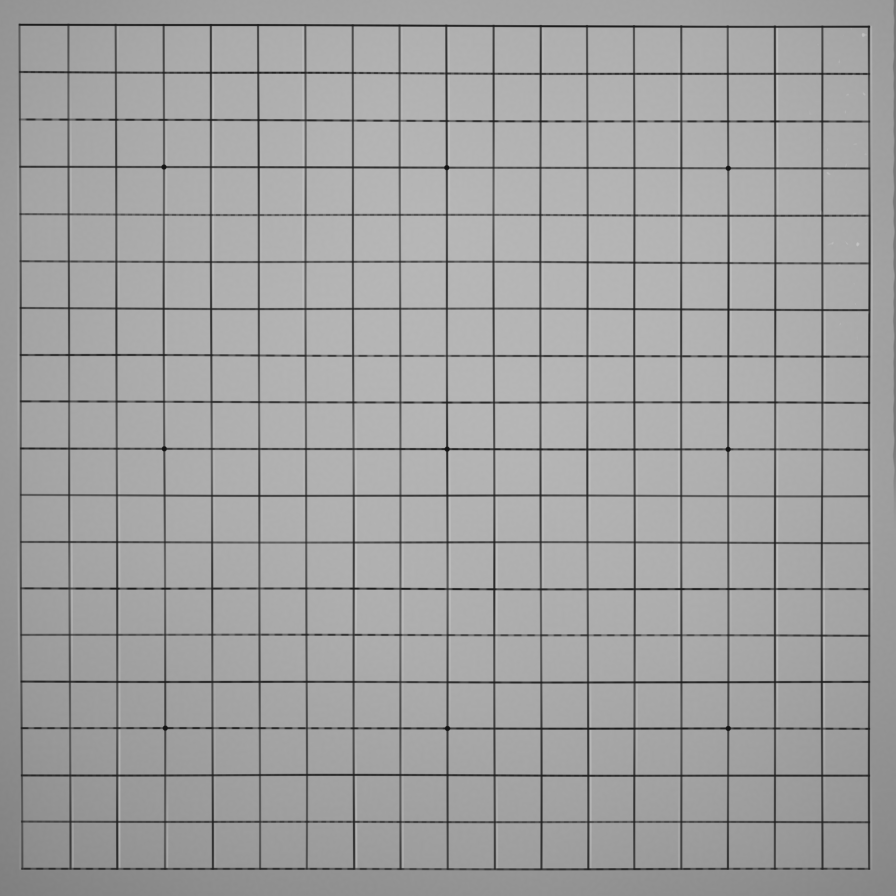
A WebGL 2 fragment shader for this pattern:

```glsl
#version 300 es
precision highp float;

uniform vec2 u_resolution;
out vec4 fragColor;

const float CELLS = 18.0;
const vec2 GRID_MIN = vec2(0.0247, 0.0305);
const vec2 GRID_MAX = vec2(0.9700, 0.9726);
const float SKEW = 0.0026;
const float COLUMN_BOW = 0.019;
const float ROW_BOW = 0.017;
const float LINE_HALF_WIDTH = 0.00112;
const float LINE_SOFTNESS = 0.0009;
const float LINE_WOBBLE = 0.0012;
const float DOT_RADIUS = 0.0028;
const float DOT_SPACING = 6.0;
const float DOT_FIRST = 3.0;
const vec2 LIGHT_CENTER = vec2(0.55, 0.66);
const float LIGHT_FALLOFF = 0.25;
const float BORDER_SHADE = 0.032;
const vec3 SURFACE = vec3(0.713);
const vec3 INK = vec3(0.11);
const vec3 GLINT = vec3(0.80);
const float TAU = 6.2831853;

float hash(vec2 p) {
  return fract(sin(dot(p, vec2(127.1, 311.7))) * 43758.545);
}

float cornerSlope(vec2 corner, vec2 offset) {
  float angle = TAU * hash(corner);
  return dot(vec2(cos(angle), sin(angle)), offset);
}

float gradientNoise(vec2 p) {
  vec2 cell = floor(p), f = fract(p);
  vec2 w = f * f * f * (f * (f * 6.0 - 15.0) + 10.0);
  vec2 e = vec2(1.0, 0.0);
  float low = mix(cornerSlope(cell, f), cornerSlope(cell + e, f - e), w.x);
  float high = mix(cornerSlope(cell + e.yx, f - e.yx), cornerSlope(cell + 1.0, f - 1.0), w.x);
  return mix(low, high, w.y);
}

// Sideways drift of a column and a row: uneven spacing plus a slight wobble
vec2 lineDrift(vec2 index, vec2 p) {
  vec2 t = index / CELLS;
  vec2 bow = vec2(COLUMN_BOW * t.x * (1.0 - t.x) * (1.0 - t.x), -ROW_BOW * t.y * t.y * (1.0 - t.y));
  float columnWobble = gradientNoise(vec2(p.y * 3.0 + 2.3, index.x * 7.37 + 2.3));
  float rowWobble = gradientNoise(vec2(p.x * 3.0 + 41.7, index.y * 7.37 + 41.7));
  return bow + LINE_WOBBLE * vec2(columnWobble, rowWobble);
}

float coverage(float dist, float halfWidth, float pixel) {
  float soft = max(LINE_SOFTNESS, 0.75 * pixel);
  return 1.0 - smoothstep(halfWidth - soft, halfWidth + soft, dist);
}

// Broken ink: dash length and contrast differ from row to row
float rowInk(float row, float x) {
  float frequency = mix(42.0, 125.0, hash(vec2(row, 4.0)));
  float phase = TAU * hash(vec2(row, 9.0));
  float dash = smoothstep(-0.8, 0.4, sin(TAU * frequency * x + phase));
  float patchiness = 0.7 + gradientNoise(vec2(x * 4.0, row * 5.9));
  float breaks = 0.5 * hash(vec2(row, 13.0)) * patchiness;
  float strength = mix(0.62, 0.98, hash(vec2(row, 17.0)));
  float fade = 0.25 * gradientNoise(vec2(x * 5.0, row * 3.7));
  return clamp((strength + fade) * (1.0 - breaks * (1.0 - dash)), 0.3, 1.0);
}

// Columns darken to the right and fade in long stretches
float columnInk(float column, float y) {
  float strength = mix(0.60, 0.78, column / CELLS);
  strength += 0.14 * (hash(vec2(column, 23.0)) - 0.5);
  return clamp(strength + 0.35 * gradientNoise(vec2(column * 5.3, y * 7.0)), 0.35, 1.0);
}

void main() {
  vec2 uv = gl_FragCoord.xy / u_resolution;
  float pixel = 1.0 / min(u_resolution.x, u_resolution.y);

  // Slightly skewed board coordinates
  vec2 p = uv + SKEW * uv.y * vec2(1.0 - uv.x, uv.x);
  vec2 spacing = (GRID_MAX - GRID_MIN) / CELLS;
  vec2 grid = (p - GRID_MIN) / spacing;
  vec2 index = clamp(round(grid), 0.0, CELLS);
  vec2 outside = max(GRID_MIN - p, p - GRID_MAX);
  float border = smoothstep(-0.001, 0.003, max(outside.x, outside.y));

  // Uneven light, mottling and fine grain
  vec2 fromLight = uv - LIGHT_CENTER;
  float shade = -LIGHT_FALLOFF * dot(fromLight, fromLight) - BORDER_SHADE * border;
  shade += 0.008 * gradientNoise(uv * 6.0) + 0.008 * gradientNoise(uv * 190.0);
  vec3 color = SURFACE + shade;

  // Ruled lines, with a pale glint beside the columns
  vec2 offset = p - (GRID_MIN + index * spacing + lineDrift(index, p));
  vec2 inside = 1.0 - smoothstep(vec2(0.0), vec2(0.002), outside);
  float side = hash(vec2(index.x, 31.0)) < 0.4 ? -1.0 : 1.0;
  float glint = coverage(abs(offset.x - side * 0.0028), 0.0008, pixel) * inside.y;
  glint *= smoothstep(-0.2, 0.4, gradientNoise(vec2(index.x * 3.1, p.y * 4.0)));
  color = mix(color, GLINT, 0.5 * glint);
  float column = coverage(abs(offset.x), LINE_HALF_WIDTH, pixel) * inside.y;
  float row = coverage(abs(offset.y), LINE_HALF_WIDTH, pixel) * inside.x;
  color = mix(color, INK, column * columnInk(index.x, p.y));
  color = mix(color, INK, row * rowInk(index.y, p.x));

  // Nine marker dots
  vec2 dotIndex = DOT_FIRST + DOT_SPACING * clamp(round((grid - DOT_FIRST) / DOT_SPACING), 0.0, 2.0);
  float dotDist = length(p - GRID_MIN - dotIndex * spacing - lineDrift(dotIndex, p));
  color = mix(color, INK * 0.7, coverage(dotDist, DOT_RADIUS, pixel));

  // Pale scuffs near the right side and a worn dark rim
  float scuffZone = smoothstep(0.89, 0.93, uv.x) * smoothstep(0.55, 0.65, uv.y) * (1.0 - border);
  float scuff = smoothstep(0.42, 0.6, gradientNoise(uv * vec2(150.0, 90.0)));
  color += 0.10 * scuff * scuffZone;
  float rimEdge = 0.9975 + 0.002 * gradientNoise(vec2(uv.y * 60.0, 5.0));
  float rim = smoothstep(rimEdge - pixel, rimEdge + pixel, uv.x) * smoothstep(0.40, 0.52, uv.y);
  color = mix(color, vec3(0.40), 0.7 * rim);

  fragColor = vec4(clamp(color, 0.0, 1.0), 1.0);
}
```
